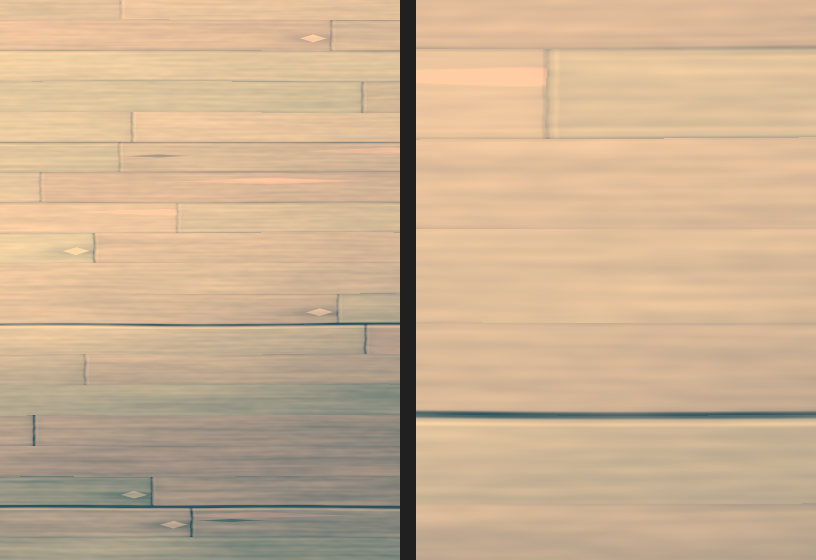
Left, the full canvas; right, a detail of the centre.
Reproduce this texture procedurally as a Shadertoy shader.

```glsl
// Weathered strip flooring: thin horizontal boards with staggered butt joints,
// stretched gradient-noise grain, seams, cracks and knots, lit from the upper left.
// A single tone value is built up first, then mapped through a teal-to-cream ramp.

const float ROWS = 18.42;          // boards per canvas height
const float ROW_OFFSET = 0.33;     // part of a board cut off at the top
const float JOINT_SPREAD = 1.25;   // joints beyond 1.0 fall off the canvas
const float CRACK_EVERY = 6.0;     // an open crack at every sixth seam
const float CRACK_FIRST = 5.0;
const float CRACK_WIDTH = 0.0021;  // half widths, in canvas heights
const float JOINT_WIDTH = 0.0020;
const float SEAM_WIDTH = 0.0010;
const float SWAY = 0.0035;         // waviness of the boards
const float GRAIN = 0.085;
const float STREAK = 0.10;
const float BOARD_VARIATION = 0.09;
const vec3 SHADOW = vec3(0.16, 0.33, 0.36);
const vec3 MIDTONE = vec3(0.61, 0.58, 0.52);
const vec3 CREAM = vec3(0.96, 0.815, 0.64);
const vec3 PINK_SHIFT = vec3(0.022, -0.024, -0.008);

// Integer hash of a cell and a channel, 0 to 1
float hash(vec2 cell, float channel) {
    uvec3 q = uvec3(ivec3(floor(vec3(cell, channel))) + 4096);
    uint h = q.x * 1597334677u ^ q.y * 3812015801u ^ q.z * 2798796415u;
    h = (h ^ (h >> 16)) * 2246822519u;
    h = (h ^ (h >> 13)) * 3266489917u;
    return float((h ^ (h >> 16)) & 65535u) / 65535.0;
}

float cornerSlope(vec2 cell, vec2 offset) {
    float angle = 6.2832 * hash(cell, 31.0);
    return dot(vec2(cos(angle), sin(angle)), offset);
}

// Gradient noise, about -0.7 to 0.7
float noise(vec2 p) {
    vec2 i = floor(p), f = p - i;
    vec2 u = f * f * f * (f * (f * 6.0 - 15.0) + 10.0);
    vec2 e = vec2(1.0, 0.0);
    return mix(mix(cornerSlope(i, f), cornerSlope(i + e, f - e), u.x),
               mix(cornerSlope(i + e.yx, f - e.yx), cornerSlope(i + 1.0, f - 1.0), u.x), u.y);
}

// Soft line of half width w at distance d
float line(float d, float w) {
    float soft = max(0.0012, 1.0 / iResolution.y);
    return 1.0 - smoothstep(max(w - soft, 0.0), w + soft, abs(d));
}

// Pointed spindle with half length and half thickness in size
float spindle(vec2 d, vec2 size) {
    float taper = max(1.0 - abs(d.x) / size.x, 0.0);
    return smoothstep(0.0, 0.0025, size.y * taper - abs(d.y));
}

vec3 toneRamp(float t) {
    vec3 dark = mix(SHADOW, MIDTONE, clamp(t * 2.0, 0.0, 1.0));
    return mix(dark, CREAM, clamp(t * 2.0 - 1.0, 0.0, 1.1));
}

void mainImage(out vec4 fragColor, in vec2 fragCoord) {
    vec2 uv = fragCoord / iResolution.xy;
    vec2 p = fragCoord / iResolution.y;
    float aspect = iResolution.x / iResolution.y;
    float depth = 1.0 - uv.y;

    // Board layout
    float down = depth + SWAY * noise(vec2(p.x * 2.5, p.y * 8.0));
    float rowCoord = down * ROWS + ROW_OFFSET;
    float row = floor(rowCoord), v = rowCoord - row;
    float joint = hash(vec2(row, 0.0), 1.0) * JOINT_SPREAD;
    float jointDist = (uv.x - joint) * aspect + 0.002 * noise(vec2(row * 7.3, p.y * 60.0));
    vec2 board = vec2(row, step(0.0, jointDist));
    float wear = smoothstep(0.25, 0.9, depth);

    // Broad light: warm at the upper left, sinking to teal below
    float fall = smoothstep(0.42, 0.85, depth + 0.12 * (uv.x - 0.5));
    float tone = mix(0.95, 0.53, fall) - 0.11 * uv.x;
    vec2 patchDist = (uv - vec2(0.24, 0.0)) / vec2(0.24, 0.06);
    tone += 0.14 * exp(-dot(patchDist, patchDist));
    tone += BOARD_VARIATION * (hash(board, 2.0) - 0.5);

    // Grain: long streaks, fine fibres and short flecks
    vec2 g = vec2(p.x, down) + vec2(hash(board, 3.0) * 9.0, 0.0);
    float streak = noise(g * vec2(2.2, 75.0)) + 0.6 * noise(g * vec2(5.0, 38.0) + 17.0);
    float fibre = noise(g * vec2(7.0, 190.0)) + 0.6 * noise(g * vec2(32.0, 150.0) + 41.0);
    tone += STREAK * mix(0.6, 1.2, wear) * streak + GRAIN * fibre;
    tone += 0.035 * noise(p * vec2(4.0, 7.0));

    // Seams: each board has its own edge strength and inner grey lip
    float edge = min(v, 1.0 - v) / ROWS;
    float edgeWear = hash(board, 4.0);
    float broken = 0.7 + 0.8 * noise(vec2(p.x * 5.0, floor(rowCoord + 0.5) * 3.7));
    tone -= line(edge, SEAM_WIDTH) * broken * (0.04 + 0.22 * edgeWear * edgeWear);
    tone -= 0.09 * edgeWear * edgeWear * exp(-edge / 0.007);
    tone += 0.07 * edgeWear * line(edge - 0.0055, 0.001) * broken;

    // Butt joints with a dark line, a smudge and a lit lip
    float jointWear = mix(0.25, 0.5, wear) * mix(0.45, 1.0, hash(vec2(row, 0.0), 5.0));
    tone -= jointWear * line(jointDist, JOINT_WIDTH) * (0.8 + 0.6 * noise(vec2(row, p.y * 90.0)));
    tone -= 0.3 * jointWear * exp(-abs(jointDist) / 0.009);
    tone += 0.06 * line(jointDist - 0.006, 0.0015);

    // Knots: a pale tip in a dark hollow left of some joints
    float hasKnot = step(0.78, hash(vec2(row, 0.0), 6.0));
    vec2 knot = vec2(jointDist + 0.032, (v - 0.6) / ROWS);
    vec2 hollow = knot / vec2(0.06, 0.010);
    tone -= hasKnot * 0.2 * exp(-dot(hollow, hollow)) * step(jointDist, 0.0);
    tone += hasKnot * 0.32 * spindle(knot, vec2(0.028, 0.008));

    // Pale slivers and thin splits on a few boards
    float sliverX = (uv.x - hash(board, 7.0)) * aspect;
    float sliver = spindle(vec2(sliverX, (v - 0.3) / ROWS), vec2(0.2, 0.007)) * step(0.82, hash(board, 8.0));
    tone += 0.13 * sliver;
    float split = spindle(vec2(jointDist - 0.07, (v - 0.47) / ROWS), vec2(0.08, 0.004));
    tone -= 0.3 * split * step(0.85, hash(vec2(row, 0.0), 9.0));

    // Open cracks with a lit lower lip
    float seam = floor(rowCoord + 0.5);
    float seamDist = (rowCoord - seam) / ROWS;
    float open = step(mod(seam - CRACK_FIRST + 0.5, CRACK_EVERY), 1.0) * smoothstep(0.15, 0.55, depth);
    tone -= open * line(seamDist, CRACK_WIDTH) * (0.55 + 0.25 * noise(vec2(p.x * 9.0, seam)));
    tone += open * 0.15 * line(seamDist - 0.0055, 0.0012);

    float pink = (hash(board, 10.0) - 0.35) * 1.4 + sliver;
    fragColor = vec4(clamp(toneRamp(tone) + PINK_SHIFT * pink, 0.0, 1.0), 1.0);
}
```
